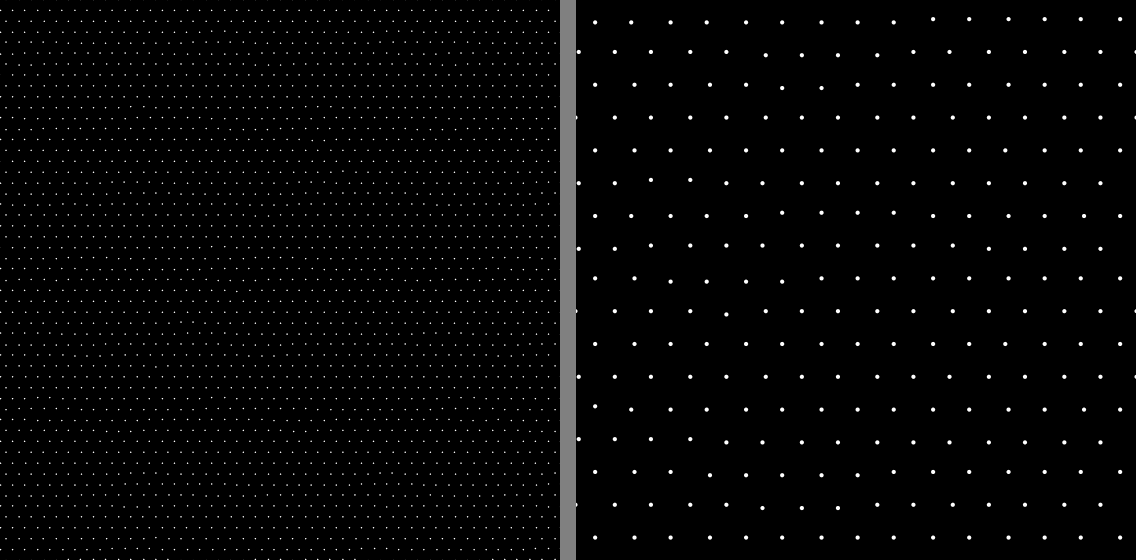
Left, the full canvas; right, a detail of the centre.
Reproduce this pattern procedurally as a WebGL 2 fragment shader.

```glsl
#version 300 es
precision highp float;
// Tiny white dots on black in a staggered, nearly hexagonal lattice.
// Each fragment finds its one nearest dot; centres wander by layered sines
// and settle on a fine grid, so runs of dots step slightly off their row.

#define COLUMNS 44.93      // dots across
#define ROWS 51.96         // rows down
#define FIRST_DOT vec2(0.0002, -0.0007) // lattice start, from top left
#define DOT_RADIUS 0.00123
#define SNAP_STEPS 512.0   // fineness of the grid the centres settle on
#define WANDER vec2(0.22, 0.34) // drift of the centres, in snap steps
#define DOT_COLOR vec3(1.0)
#define GROUND_COLOR vec3(0.0)

uniform vec2 u_resolution;
out vec4 fragColor;

float hash(float n) {
    return fract(sin(n * 12.9898) * 43758.547);
}

// Smooth drift along a row, with its own phase in each row; within -1..1
float rowDrift(vec2 cell, float seed) {
    float phase = 6.2832 * hash(cell.y + seed);
    return 0.65 * sin(cell.x * 0.37 + phase)
         + 0.35 * sin(cell.x * 0.93 + phase * 2.0 + cell.y);
}

// Centre of the dot whose lattice cell contains p
vec2 dotCentre(vec2 p) {
    vec2 pitch = 1.0 / vec2(COLUMNS, ROWS);
    vec2 q = (p - FIRST_DOT) / pitch;
    float row = floor(q.y + 0.5);
    float stagger = 0.5 * mod(row, 2.0);
    // Odd rows start on the edge, even rows half a pitch in
    stagger = 0.5 - stagger;
    vec2 cell = vec2(floor(q.x - stagger + 0.5), row);
    vec2 centre = FIRST_DOT + pitch * (cell + vec2(stagger, 0.0));

    vec2 drift = WANDER * vec2(rowDrift(cell, 31.0), rowDrift(cell, 7.0));
    return (floor(centre * SNAP_STEPS + drift) + 0.5) / SNAP_STEPS;
}

void main() {
    float pixel = 1.0 / u_resolution.y;
    vec2 p = gl_FragCoord.xy * pixel;
    p.y = 1.0 - p.y; // count rows from the top

    // Disc with a one-pixel soft edge
    float edge = DOT_RADIUS - distance(p, dotCentre(p));
    float coverage = clamp(edge / pixel + 0.5, 0.0, 1.0);
    fragColor = vec4(mix(GROUND_COLOR, DOT_COLOR, coverage), 1.0);
}
```
